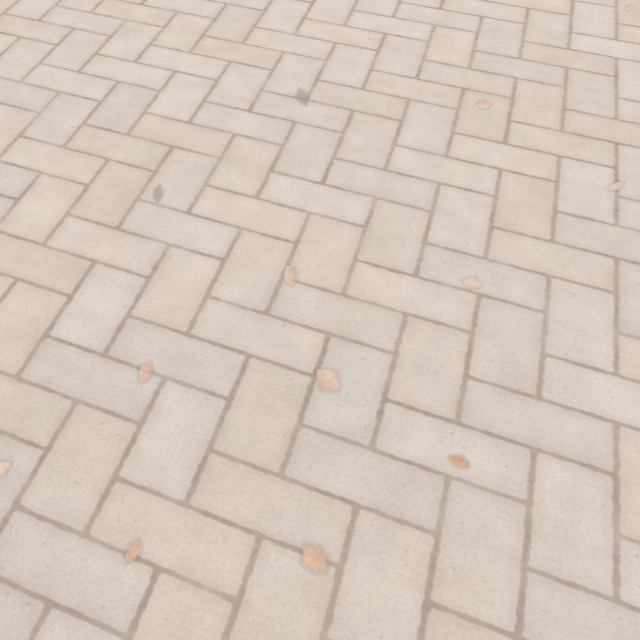
A WebGL 1 fragment shader for this texture:

```glsl
precision highp float;
// Sunlit herringbone paving seen at a slant, with a few fallen leaves and smudges.
// Each canvas point is projected onto the ground plane, where 1 x 2 bricks
// are found by cell arithmetic; gradient noise wears the joints and faces.

uniform vec2 u_resolution;

// Ground plane in homogeneous canvas coordinates (y downwards)
const vec3 AXIS_U = vec3(0.0836, 0.0172, -0.024);
const vec3 AXIS_V = vec3(-0.0443, 0.0365, -0.046);
const vec3 ORIGIN = vec3(0.3229, 0.4622, 1.0);

// Sizes in brick widths
const float JOINT_HALF = 0.043;
const float CORNER = 0.05;
const float EDGE_WOBBLE = 0.022;
const float EDGE_BLUR = 0.038;

const vec3 BRICK = vec3(0.855, 0.807, 0.766);
const vec3 BRICK_WARM = vec3(0.855, 0.793, 0.747);
const vec3 BRICK_COOL = vec3(0.852, 0.815, 0.783);
const vec3 JOINT = vec3(0.695, 0.630, 0.580);
const vec3 LEAF_RUST = vec3(0.80, 0.58, 0.46);
const vec3 LEAF_PALE = vec3(0.93, 0.85, 0.78);
const vec3 SMUDGE = vec3(0.62, 0.58, 0.56);

const float BRICK_VARIATION = 0.022;
const float MOTTLE = 0.035;
const float GRAIN = 0.055;
const int DEBRIS_COUNT = 13;
const float DEBRIS_SIZE = 0.023;

float hash(vec2 p) {
    vec3 q = fract(p.xyx * vec3(0.1031, 0.1030, 0.0973));
    q += dot(q, q.yzx + 33.33);
    return fract((q.x + q.y) * q.z);
}

float cornerSlope(vec2 cell, vec2 offset) {
    float angle = 6.2832 * hash(cell);
    return dot(vec2(cos(angle), sin(angle)), offset);
}

// Gradient noise, roughly -0.7 to 0.7
float noise(vec2 p) {
    vec2 i = floor(p), f = fract(p);
    vec2 s = f * f * f * (f * (f * 6.0 - 15.0) + 10.0);
    vec2 e = vec2(1.0, 0.0);
    float low = mix(cornerSlope(i, f), cornerSlope(i + e, f - e), s.x);
    float high = mix(cornerSlope(i + e.yx, f - e.yx), cornerSlope(i + 1.0, f - 1.0), s.x);
    return mix(low, high, s.y);
}

// Signed distance to the brick under p; also returns the brick's corner
float herringbone(vec2 p, out vec2 corner) {
    vec2 cell = floor(p);
    float phase = mod(cell.x + cell.y, 4.0);
    float upright = step(1.5, phase);
    vec2 along = mix(vec2(1.0, 0.0), vec2(0.0, 1.0), upright);
    corner = cell - along * mod(phase, 2.0);
    vec2 halfSize = 0.5 * (1.0 + along);
    vec2 q = abs(p - corner - halfSize) - halfSize + JOINT_HALF + CORNER;
    return length(max(q, 0.0)) + min(max(q.x, q.y), 0.0) - CORNER;
}

vec3 paving(vec2 g, float depth) {
    vec2 corner;
    float wobble = EDGE_WOBBLE * (noise(g * 5.0) + 0.6 * noise(g * 13.0));
    float d = herringbone(g, corner) + wobble;

    // Brick face: own tone, broad mottling, fine grain fading with distance
    float tone = hash(corner + 71.0) - 0.5;
    float tint = hash(corner + 19.0) + 0.6 * noise(g * 0.7);
    vec3 face = mix(BRICK_WARM, BRICK_COOL, clamp(tint, 0.0, 1.0));
    face = mix(BRICK, face, 0.7) + BRICK_VARIATION * tone;
    face += MOTTLE * (noise(g * 1.6) + 0.5 * noise(g * 4.3 + 8.0));
    face += GRAIN / (1.0 + depth) * (noise(g * 17.0) + 0.7 * noise(g * 31.0));
    float pits = smoothstep(0.36, 0.6, noise(g * 11.0 + 40.0));
    face -= 0.05 * pits;

    // Sandy joints, partly filled and worn
    float blur = max(EDGE_BLUR * depth, 14.0 * depth / u_resolution.y);
    float gap = smoothstep(-blur, blur, d);
    float strength = clamp(0.84 + 0.5 * noise(g * 1.3 + 5.0), 0.5, 1.0);
    vec3 sand = JOINT + 0.05 * noise(g * 9.0);
    float grime = 0.14 * smoothstep(-0.18, 0.0, d);
    return mix(face, sand, max(gap * strength, grime));
}

// Pointed leaves, with every fifth item a soft dark smudge
vec3 addDebris(vec3 color, vec2 p) {
    for (int n = 0; n < DEBRIS_COUNT; n++) {
        float id = float(n);
        vec2 center = fract(vec2(0.453, 0.569) + id * vec2(0.7549, 0.5698));
        float kind = hash(vec2(id, 3.7));
        float size = DEBRIS_SIZE * (1.1 - 0.65 * center.y) * mix(0.75, 1.25, kind);
        float angle = 1.8 + id * 2.4;
        vec2 dir = vec2(cos(angle), sin(angle));
        vec2 r = p - center;
        r = vec2(dot(r, dir), dot(r, vec2(-dir.y, dir.x))) / size;
        float ragged = 0.2 * noise(r * 2.0 + id * 9.0);
        float d = abs(r.y) - mix(0.4, 0.65, kind) * (1.0 - r.x * r.x) + ragged;
        float smudge = step(3.5, mod(id, 5.0));
        float shadow = 1.0 - smoothstep(-0.2, 0.5, d);
        float body = 1.0 - smoothstep(-0.18, 0.18, d);
        vec3 leaf = mix(LEAF_RUST, LEAF_PALE, hash(vec2(id, 8.1)));
        leaf += 0.07 * clamp(r.y, -1.0, 1.0) + 0.06 * noise(r * 3.0 + id);
        vec3 withLeaf = mix(color * (1.0 - 0.12 * shadow), leaf, 0.9 * body);
        color = mix(withLeaf, mix(color, SMUDGE, 0.6 * shadow), smudge);
    }
    return color;
}

void main() {
    vec2 p = gl_FragCoord.xy / u_resolution;
    vec3 ray = vec3(p.x, 1.0 - p.y, 1.0);
    vec3 horizon = cross(AXIS_U, AXIS_V);
    vec3 ground = vec3(dot(ray, cross(AXIS_V, ORIGIN)), dot(ray, cross(ORIGIN, AXIS_U)), dot(ray, horizon));
    float depth = dot(ORIGIN, horizon) / ground.z;
    vec3 color = paving(ground.xy / ground.z, depth);
    color += 0.02 * (p.y - 0.5);
    gl_FragColor = vec4(addDebris(color, p), 1.0);
}
```
